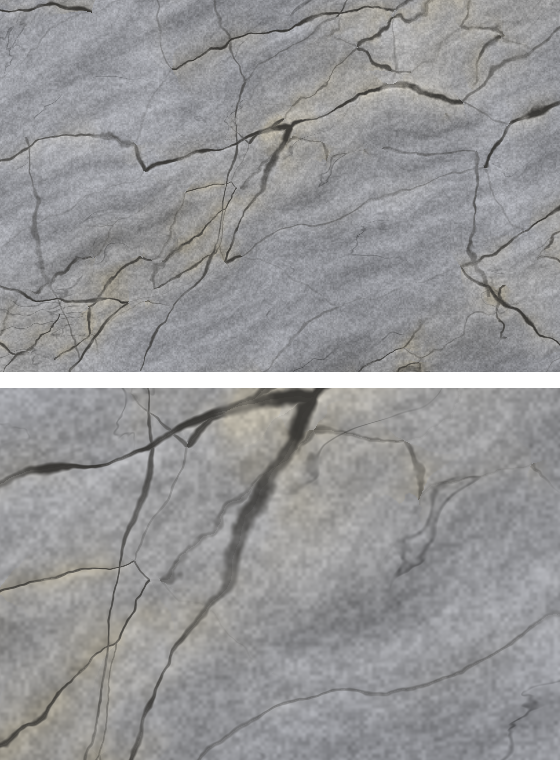
Top, the full canvas; bottom, a detail of the centre.
This texture is drawn by a Shadertoy shader. Its source:

```glsl
// Weathered grey bedrock, split by diagonal joints into smooth slabs and shards.

const vec3 COOL_STONE = vec3(0.985, 0.995, 1.03);
const vec3 WARM_STONE = vec3(1.035, 1.005, 0.93);
const vec3 CRACK_DARK = vec3(0.19, 0.185, 0.175);

struct Joint {
    float gap;      // distance to the nearest joint
    vec2 normal;    // direction towards that joint
    float strength; // 0 closed, 1 wide open
    float tone;     // random value of the block
};

float hash(vec2 p) {
    vec3 h = fract(vec3(p.xyx) * 0.1031);
    h += dot(h, h.yzx + 33.33);
    return fract((h.x + h.y) * h.z);
}

vec2 hash2(vec2 p) {
    return vec2(hash(p), hash(p + 71.7));
}

float noise(vec2 p) {
    vec2 i = floor(p), f = fract(p);
    f = f * f * (3.0 - 2.0 * f);
    return mix(mix(hash(i), hash(i + vec2(1, 0)), f.x),
               mix(hash(i + vec2(0, 1)), hash(i + vec2(1, 1)), f.x), f.y);
}

float fbm(vec2 p) {
    float sum = 0.0, amp = 0.5;
    for (int i = 0; i < 5; i++) {
        sum += amp * noise(p);
        p = mat2(1.6, 1.2, -1.2, 1.6) * p + 5.3;
        amp *= 0.5;
    }
    return sum / 0.97;
}

mat2 rotation(float angle) {
    float c = cos(angle), s = sin(angle);
    return mat2(c, s, -s, c);
}

// Borders of stretched Voronoi blocks, measured in canvas units.
Joint findJoint(vec2 p, float angle, vec2 density, float seed) {
    mat2 turn = rotation(angle);
    vec2 q = (p * turn) * density + seed;
    vec2 base = floor(q), f = fract(q), home = vec2(0), toHome = vec2(0);
    float best = 9.0;
    for (int k = 0; k < 9; k++) {
        vec2 cell = vec2(k % 3 - 1, k / 3 - 1);
        vec2 r = cell + 0.1 + 0.8 * hash2(base + cell) - f;
        if (dot(r, r) < best) { best = dot(r, r); toHome = r; home = cell; }
    }
    Joint j = Joint(9.0, vec2(0, 1), 0.0, hash(base + home + 3.7));
    for (int k = 0; k < 25; k++) {
        vec2 cell = home + vec2(k % 5 - 2, k / 5 - 2);
        if (cell == home) continue;
        vec2 r = cell + 0.1 + 0.8 * hash2(base + cell) - f;
        vec2 n = normalize(r - toHome);
        float gap = dot(0.5 * (toHome + r), n) / length(n * density);
        if (gap < j.gap) {
            j.gap = gap;
            j.normal = turn * normalize(n * density);
            j.strength = hash(2.0 * base + home + cell + 11.0);
        }
    }
    return j;
}

float crackLine(float gap, float width, float pixel) {
    return 1.0 - smoothstep(width * 0.35, width + pixel, gap);
}

// Bright upper lip below a joint, soft shadow above it.
float lipShade(Joint j, float reach) {
    float lit = j.normal.y > 0.0 ? 0.055 : -0.075;
    return lit * abs(j.normal.y) * j.strength * exp(-j.gap / reach);
}

// Soft diagonal zone running through a point.
float fractureZone(vec2 p, vec2 through, float angle, float width) {
    float d = ((p - through) * rotation(angle)).y / width;
    return exp(-d * d);
}

void mainImage(out vec4 fragColor, in vec2 fragCoord) {
    float pixel = 1.0 / iResolution.y;
    vec2 p = fragCoord * pixel;

    // Bent and roughened space for the joints
    vec2 bend = vec2(fbm(p * 2.3), fbm(p * 2.3 + 17.0)) - 0.5;
    vec2 rough = vec2(fbm(p * 15.0 + 4.0), fbm(p * 15.0 + 31.0)) - 0.5;
    vec2 w = p + 0.22 * bend + 0.03 * rough;

    float zone = fractureZone(w, vec2(0.72, 0.55), 0.62, 0.15)
               + 0.8 * fractureZone(w, vec2(1.32, 0.16), 0.58, 0.09);
    zone = clamp(zone * (0.6 + 0.8 * fbm(p * 4.0 + 8.0)), 0.0, 1.0);

    // Three generations of joints
    Joint slab = findJoint(w, 0.4, vec2(1.5, 3.7), 2.0);
    Joint shard = findJoint(w + 0.02 * rough, 0.72, vec2(4.6, 9.5), 23.0);
    Joint steep = findJoint(w, 1.3, vec2(1.2, 2.6), 47.0);
    slab.strength = smoothstep(0.05, 0.8, slab.strength);
    shard.strength = smoothstep(0.1, 0.9, shard.strength) * smoothstep(0.2, 0.7, zone);
    steep.strength = smoothstep(0.45, 0.95, steep.strength);

    // Stone surface: broad patches, bedding streaks, relief and grain
    vec2 bed = (p + 0.12 * bend) * rotation(0.42);
    float shade = 0.575 + 0.17 * (fbm(p * 3.1 + 40.0) - 0.5);
    shade += 0.15 * (fbm(bed * vec2(7.0, 24.0)) - 0.5);
    vec2 toLight = vec2(-0.003, 0.006);
    vec2 bump = bed * vec2(9.0, 17.0) + 2.5 * bend;
    vec2 bumpLit = bump + (toLight * rotation(0.42)) * vec2(9.0, 17.0);
    shade += 0.42 * (fbm(bump) - fbm(bumpLit));
    shade += 0.10 * (noise(p * 270.0) - 0.5) + 0.07 * (noise(p * 120.0 + 9.0) - 0.5);
    shade += 0.03 * (slab.tone - 0.5) + 0.025 * (shard.tone - 0.5) * zone;
    shade += 0.035 * zone + 0.02 - 0.045 * smoothstep(0.0, 0.11, slab.gap);

    // Shallow curling creases in patches
    float curl = abs(fbm(bed * vec2(4.0, 8.0) + 3.0 * bend + 60.0) - 0.5);
    float patchy = smoothstep(0.48, 0.66, fbm(p * 6.0 + 70.0));
    shade -= 0.13 * patchy * (1.0 - smoothstep(0.0, 0.018, curl));

    shade += lipShade(slab, 0.014) + lipShade(shard, 0.009) + lipShade(steep, 0.01);

    // Open cracks whose width varies along their length
    float opening = smoothstep(0.3, 0.75, fbm(p * 7.0 + 90.0));
    float crack = crackLine(slab.gap, 0.001 + 0.0075 * opening * slab.strength, pixel)
                * (0.15 + 0.85 * slab.strength);
    crack = max(crack, 0.85 * shard.strength
                * crackLine(shard.gap, 0.0008 + 0.005 * opening * shard.strength, pixel));
    crack = max(crack, 0.85 * steep.strength
                * crackLine(steep.gap, 0.001 + 0.005 * opening, pixel));
    crack *= 0.5 + 0.5 * smoothstep(0.25, 0.6, fbm(p * 22.0 + 13.0));

    // Warm staining beside the joints, cool stone elsewhere
    float stain = exp(-slab.gap / 0.03) * slab.strength * 0.6
                + exp(-shard.gap / 0.02) * shard.strength;
    stain = clamp(stain * smoothstep(0.35, 0.65, fbm(p * 9.0 + 25.0)) + 0.3 * zone, 0.0, 1.0);
    vec3 colour = shade * mix(COOL_STONE, WARM_STONE, stain);
    colour = mix(colour, CRACK_DARK, crack * 0.9);
    fragColor = vec4(clamp(colour, 0.0, 1.0), 1.0);
}
```
